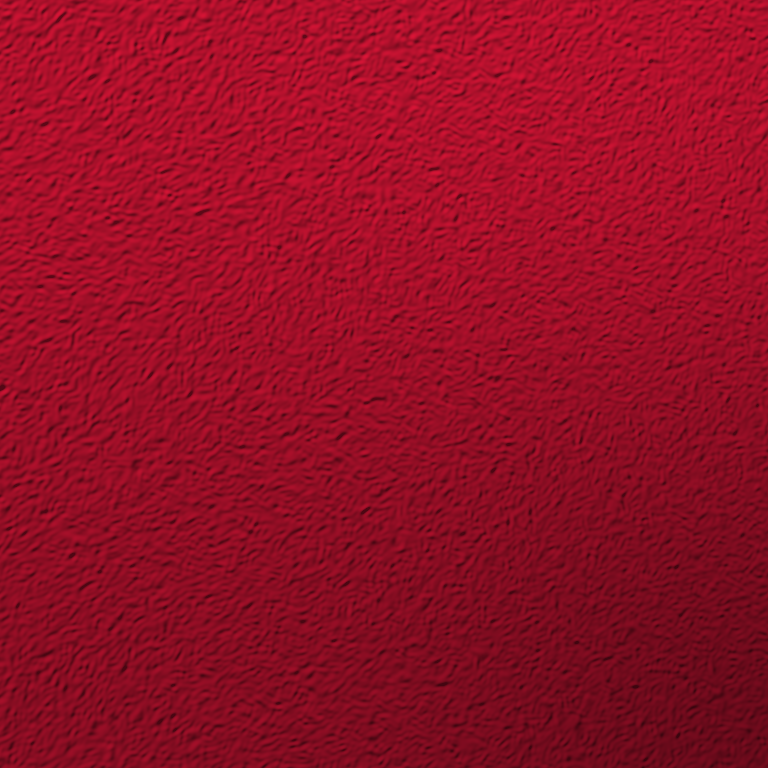
A WebGL 2 fragment shader for this texture:

```glsl
#version 300 es
precision highp float;

uniform vec2 u_resolution;
out vec4 fragColor;

vec4 hash4(vec3 p) {
  vec4 q = fract(p.xyzx * vec4(0.1031, 0.1030, 0.0973, 0.1099));
  q += dot(q, q.wzxy + 33.33);
  return fract((q.xxyz + q.yzzw) * q.zywx);
}

// Cellular wrinkles: each cell scatters short wave packets with
// a random position, direction, spacing and phase.
float wrinkles(vec2 p, float heading, float spread) {
  vec2 cell = floor(p);
  float sum = 0.0;
  for (int y = -1; y <= 1; y++) {
    for (int x = -1; x <= 1; x++) {
      vec2 id = cell + vec2(x, y);
      for (int k = 0; k < 4; k++) {
        vec4 rnd = hash4(vec3(id + 7.0, float(k) * 19.0 + 3.0));
        vec4 wave = hash4(vec3(id.yx + 61.0, float(k) * 23.0 + 11.0));
        vec2 offset = p - id - rnd.xy;
        float window = max(0.0, 1.0 - dot(offset, offset));
        float angle = heading + spread * (rnd.z + wave.z - 1.0);
        float cycles = mix(0.7, 2.0, rnd.w);
        float phase = 6.2832 * (cycles * dot(offset, vec2(cos(angle), sin(angle))) + wave.x);
        sum += window * window * window * cos(phase);
      }
    }
  }
  return sum;
}

// Broad falloff from a bright upper side to a dim lower right corner
float lighting(vec2 uv) {
  vec2 corner = uv - vec2(1.05, 0.0);
  vec2 glow = uv - vec2(0.68, 0.86);
  return 0.512 + 0.15 * smoothstep(-0.05, 0.95, uv.y)
       - 0.12 * exp(-4.0 * dot(corner, corner))
       + 0.025 * exp(-8.0 * dot(glow, glow));
}

void main() {
  vec2 uv = gl_FragCoord.xy / u_resolution;
  vec2 pos = gl_FragCoord.xy / min(u_resolution.x, u_resolution.y);

  // Layered sines let the grain direction drift
  float drift = 0.14 * sin(pos.x * 9.0 + 2.0 * sin(pos.y * 7.0))
              + 0.10 * sin(pos.y * 17.0 - pos.x * 6.0);
  float grain = wrinkles(pos * mix(61.0, 65.0, uv.x), 2.15 + drift, mix(0.9, 1.2, uv.x));

  // Ridges flatten out while creases cut deep
  float relief = (1.0 - exp(-0.3 * grain)) / 0.3 + 0.13;
  relief *= mix(0.12, 0.1, uv.x);
  float red = lighting(uv) * (1.0 + max(relief, -0.45));

  vec3 leather = red * vec3(1.0, 0.095, 0.25);
  fragColor = vec4(leather, 1.0);
}
```
